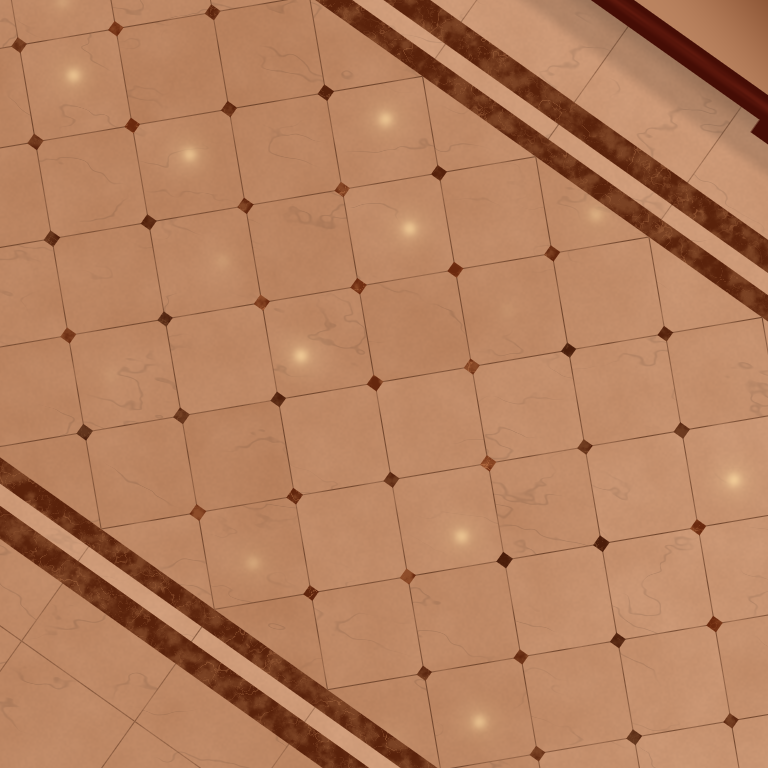
This pattern is drawn by a WebGL 1 fragment shader. Its source:

```glsl
precision highp float;
// Polished cream marble floor: tilted tiles with dark corner diamonds, framed by diagonal marble bands.

uniform vec2 u_resolution;

// Layout, in canvas heights
const vec2 CENTER = vec2(0.4883, 0.5013);
const float CELL = 0.1278;
const float TILT = 0.168;

// Sizes, in tiles; band limits are measured across the diagonal
const float DIAMOND = 0.083;
const float JOINT = 0.0055;
const float FIELD_EDGE = 4.0;
const vec2 INNER_BAND = vec2(4.0, 4.31);
const vec2 OUTER_BAND = vec2(4.57, 4.96);
const vec2 WOOD_RAIL = vec2(6.30, 6.66);
const float OUTER_JOINT = -5.98;

// Colours
const vec3 CREAM = vec3(0.73, 0.515, 0.375);
const vec3 PALE = vec3(0.82, 0.62, 0.485);
const vec3 MARBLE_DARK = vec3(0.35, 0.135, 0.045);
const vec3 MARBLE_LIGHT = vec3(0.48, 0.26, 0.14);
const vec3 MARBLE_VEIN = vec3(0.64, 0.40, 0.25);
const vec3 GROUT = vec3(0.44, 0.27, 0.17);
const vec3 WOOD = vec3(0.27, 0.05, 0.02);
const vec3 LAMP = vec3(1.0, 0.87, 0.64);

float hash(vec2 p) {
  vec3 h = fract(vec3(p.xyx) * 0.1031);
  h += dot(h, h.yzx + 33.33);
  return fract((h.x + h.y) * h.z);
}

float noise(vec2 p) {
  vec2 i = floor(p), f = fract(p);
  f = f * f * (3.0 - 2.0 * f);
  return mix(mix(hash(i), hash(i + vec2(1, 0)), f.x),
             mix(hash(i + vec2(0, 1)), hash(i + vec2(1, 1)), f.x), f.y);
}

float fbm(vec2 p) {
  float sum = 0.0, amp = 0.53;
  for (int i = 0; i < 4; i++) {
    sum += amp * noise(p);
    p = mat2(1.6, 1.2, -1.2, 1.6) * p + 7.3;
    amp *= 0.5;
  }
  return sum;
}

// Antialiased mask of the region where d < 0
float fill(float d, float px) { return clamp(0.5 - d / px, 0.0, 1.0); }

float band(float s, vec2 limits, float px) {
  return fill(max(limits.x - s, s - limits.y), px);
}

// Thin line that fades rather than widens below one pixel
float hairline(float d, float px) {
  float h = max(JOINT, 0.5 * px);
  return fill(abs(d) - h, px) * JOINT / h;
}

float vein(vec2 p, float width) {
  return 1.0 - smoothstep(0.0, width, abs(fbm(p) - 0.5));
}

vec3 darkMarble(vec2 q) {
  vec3 c = mix(MARBLE_DARK, MARBLE_LIGHT, smoothstep(0.3, 0.75, fbm(q * 9.0)));
  float cracks = vein(q * 5.0 + 3.0, 0.025) + 0.6 * vein(q * 11.0 + 40.0, 0.03);
  return mix(c, MARBLE_VEIN, 0.65 * min(cracks, 1.0) * noise(q * 6.0));
}

void main() {
  vec2 p = gl_FragCoord.xy / u_resolution.y;
  float px = 1.0 / (u_resolution.y * CELL);
  float c = cos(TILT), s = sin(TILT);
  vec2 q = mat2(c, -s, s, c) * (p - CENTER) / CELL;
  float across = q.x + q.y;
  float along = 0.5 * (q.x - q.y);
  float side = abs(across);
  float bandPx = 1.414 * px;
  float inField = fill(side - FIELD_EDGE, bandPx);
  vec2 node = floor(q + 0.5);
  vec2 nearNode = q - node;

  // Cream stone with separate tone and veins in each tile
  vec2 slab = mix(vec2(floor(along), 50.0 * sign(across)), floor(q), step(side, FIELD_EDGE));
  float tone = hash(slab + 17.0);
  vec2 grain = q + 13.0 * vec2(tone, hash(slab + 71.0));
  float border = mix(0.12, 0.72, step(0.0, across));
  border = mix(border, 0.85, step(side, OUTER_BAND.x));
  float light = mix(border, 0.05 + 0.45 * smoothstep(0.45, 1.0, p.x + 0.15 * (0.5 - p.y)), inField);
  light += 0.28 * (tone - 0.4) * inField + 0.5 * (fbm(grain * 2.5) - 0.5);
  vec3 col = mix(CREAM, PALE, light);
  float streak = vein(grain * vec2(1.3, 2.2) + 0.4 * q.yx, 0.018) * smoothstep(0.4, 0.8, noise(grain * 2.0));
  col *= 1.0 - 0.08 * streak + 0.025 * (noise(q * 40.0) - 0.5);

  // Lamp reflections on some tiles
  vec2 spot = fract(q) - 0.3 - 0.4 * vec2(hash(slab + 5.0), hash(slab + 29.0));
  float r2 = dot(spot, spot);
  float lit = smoothstep(0.5, 1.0, hash(slab + 91.0)) * inField;
  col = mix(col, LAMP, lit * (0.5 * exp(-180.0 * r2) + 0.2 * exp(-22.0 * r2)));

  // Worn joints: tile grid in the field, larger slabs in the border
  float wear = 0.45 + 0.55 * noise(q * 5.0);
  float grid = max(hairline(nearNode.x, px), hairline(nearNode.y, px)) * inField;
  float slabs = hairline((fract(along + 0.5) - 0.5) * 1.414, px);
  slabs = max(slabs, hairline((across - OUTER_JOINT) * 0.707, px)) * (1.0 - inField);
  col = mix(col, GROUT, wear * max(grid, 0.75 * slabs));

  // Corner diamonds, left out along the field edge
  float size = DIAMOND * (0.95 + 0.1 * hash(node + 43.0));
  float diamond = fill(abs(nearNode.x) + abs(nearNode.y) - size, bandPx);
  diamond *= step(abs(node.x + node.y), FIELD_EDGE - 0.5);
  vec3 marble = darkMarble(q);
  col = mix(col, marble * (0.8 + 0.45 * hash(node + 11.0)), diamond);

  // Paired marble bands
  float bands = max(band(side, INNER_BAND, bandPx), band(side, OUTER_BAND, bandPx));
  col = mix(col, marble, bands);

  // Wooden rail, its foot, its soft shadow and the shaded surface beyond
  col *= 1.0 - 0.13 * smoothstep(5.6, 5.85, across) - 0.1 * smoothstep(6.0, 6.3, across);
  vec3 beyond = mix(CREAM, MARBLE_LIGHT, smoothstep(6.7, 9.0, across + 0.5 * along));
  col = mix(col, beyond, fill(WOOD_RAIL.y - across, bandPx));
  float sheen = smoothstep(0.12, 0.0, abs(across - 6.5)) * (0.5 + 0.5 * noise(vec2(along * 4.0, across * 30.0)));
  float foot = fill(max(abs(across - 6.24) - 0.16, abs(along - 1.24) - 0.08), bandPx);
  float rail = max(band(across, WOOD_RAIL, bandPx), foot);
  col = mix(col, WOOD + 0.12 * sheen * vec3(1.0, 0.45, 0.3), rail);

  gl_FragColor = vec4(clamp(col, 0.0, 1.0), 1.0);
}
```
